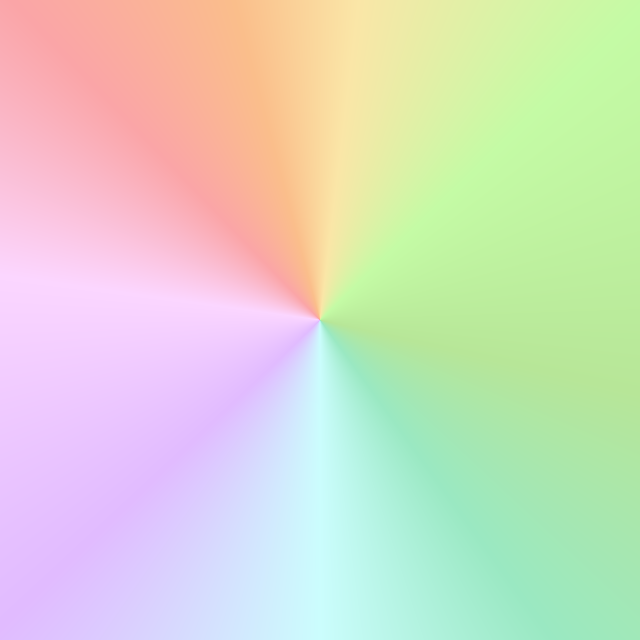
Reproduce this background procedurally as a Shadertoy shader.

```glsl
// A pastel colour wheel: soft hues sweep clockwise around the canvas centre.
// The angle of each point picks a place on a closed ring of colour stops,
// and neighbouring stops are blended linearly.

const float FULL_TURN = 360.0;
const int STOP_COUNT = 9;

// Colour in rgb, clockwise angle from the top in degrees in w
const vec4 STOPS[STOP_COUNT] = vec4[STOP_COUNT](
    vec4(0.980, 0.902, 0.655,   7.0),  // butter
    vec4(0.769, 0.984, 0.647,  46.0),  // lime
    vec4(0.718, 0.902, 0.596, 103.0),  // olive
    vec4(0.604, 0.910, 0.761, 144.0),  // mint
    vec4(0.796, 0.992, 0.992, 180.0),  // ice
    vec4(0.882, 0.733, 1.000, 226.0),  // lavender
    vec4(0.984, 0.839, 1.000, 278.0),  // lilac
    vec4(0.980, 0.647, 0.655, 316.0),  // coral
    vec4(0.980, 0.745, 0.545, 345.0)   // apricot
);

// Clockwise angle from the upward direction, in degrees
float clockwiseAngle(vec2 offset) {
    return degrees(atan(offset.x, offset.y));
}

// Colour of the ring at an angle; the last stop blends back into the first
vec3 ringColor(float angle) {
    float start = STOPS[0].w;
    float a = start + mod(angle - start, FULL_TURN);
    vec3 color = STOPS[0].rgb;
    for (int i = 0; i < STOP_COUNT; i++) {
        bool isLast = i == STOP_COUNT - 1;
        vec4 next = STOPS[isLast ? 0 : i + 1];
        float nextAngle = next.w + (isLast ? FULL_TURN : 0.0);
        float blend = clamp((a - STOPS[i].w) / (nextAngle - STOPS[i].w), 0.0, 1.0);
        color = mix(color, next.rgb, blend);
    }
    return color;
}

void mainImage(out vec4 fragColor, in vec2 fragCoord) {
    vec2 offset = (fragCoord - 0.5 * iResolution.xy) / iResolution.y;
    offset.y += 0.00001; // keeps the angle defined at the exact centre
    fragColor = vec4(ringColor(clockwiseAngle(offset)), 1.0);
}
```
